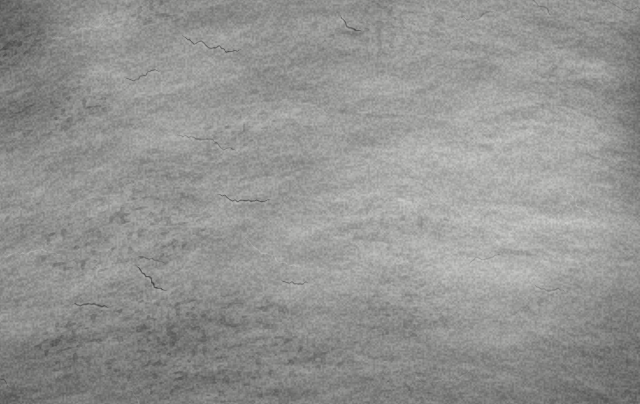
Give the GLSL for this texture, as a WebGL 1 fragment shader.

```glsl
precision highp float;
// Grey cleft slate: layered relief under a soft glow, with fine grain, pits and short cracks.
uniform vec2 u_resolution;

const float BASE_GREY = 0.56;
const vec3 STONE_TINT = vec3(1.0, 1.003, 0.992);
const vec2 LIGHT_DIR = vec2(-0.28, 0.96);
const float LIGHT_STEP = 0.004;
const float RELIEF_CONTRAST = 0.024;
const float MOTTLE_CONTRAST = 0.10;
const float GRAIN_SCALE = 230.0;
const float GRAIN_CONTRAST = 0.11;
const float PIT_SCALE = 120.0;
const float PIT_DEPTH = 0.09;
const float CRACK_CELL = 0.17;
const float CRACK_WIDTH = 0.0024;
const float CRACK_DEPTH = 0.25;
const float VEIN_CELL = 0.23;
const float VEIN_CONTRAST = 0.06;

vec2 hash2(vec2 p) {
  vec3 h = fract(vec3(p.xyx) * vec3(0.1031, 0.1030, 0.0973));
  h += dot(h, h.yzx + 33.33);
  return fract((h.xx + h.yz) * h.zy);
}

float valueNoise(vec2 p) {
  vec2 i = floor(p), f = fract(p);
  f = f * f * (3.0 - 2.0 * f);
  float low = mix(hash2(i).x, hash2(i + vec2(1.0, 0.0)).x, f.x);
  float high = mix(hash2(i + vec2(0.0, 1.0)).x, hash2(i + 1.0).x, f.x);
  return mix(low, high, f.y);
}

// Distance to the nearest scattered point: facets with crisp creases.
float cellular(vec2 p) {
  vec2 i = floor(p), f = fract(p);
  float nearest = 4.0;
  for (int y = -1; y <= 1; y++) {
    for (int x = -1; x <= 1; x++) {
      vec2 cell = vec2(float(x), float(y));
      vec2 d = cell + hash2(i + cell + 71.0) - f;
      nearest = min(nearest, dot(d, d));
    }
  }
  return sqrt(nearest);
}

// Ridges rise to the right on the left side and fall on the right side.
vec2 grainSpace(vec2 p) {
  vec2 q = vec2(p.x, p.y - 0.30 * p.x + 0.17 * p.x * p.x);
  q += 0.035 * (vec2(valueNoise(p * 6.0), valueNoise(p * 6.0 + 19.0)) - 0.5);
  return q;
}

float reliefHeight(vec2 p) {
  vec2 q = grainSpace(p);
  float height = 0.045 * cellular(q * vec2(4.5, 9.5));
  float freq = 5.0;
  for (int i = 0; i < 6; i++) {
    height += valueNoise(q * freq * vec2(0.5, 1.0) + float(i) * 13.7) / freq;
    freq *= 2.0;
  }
  return height;
}

// x: dark fissure, y: pale lip just below it.
vec2 cracks(vec2 p, float cellSize, float seed, float rarity) {
  float soft = 0.7 / u_resolution.y;
  vec2 home = floor(p / cellSize), result = vec2(0.0);
  for (int y = -1; y <= 1; y++) {
    for (int x = -1; x <= 1; x++) {
      vec2 id = home + vec2(float(x), float(y));
      vec2 place = hash2(id + seed), form = hash2(id + seed + 37.0);
      vec2 rank = hash2(id + seed + 83.0);
      float angle = mix(-0.75, 0.35, form.x);
      float reach = cellSize * mix(0.2, 0.5, form.y);
      vec2 d = p - (id + place) * cellSize;
      vec2 q = vec2(cos(angle) * d.x + sin(angle) * d.y, cos(angle) * d.y - sin(angle) * d.x);
      float along = q.x / reach;
      float taper = max(0.0, 1.0 - along * along);
      float path = (rank.y - 0.4) * 0.5 * reach * along * along;
      path += 0.016 * (valueNoise(vec2(q.x * 45.0, place.x * 90.0)) - 0.5);
      path += 0.006 * (valueNoise(vec2(q.x * 150.0, place.y * 90.0)) - 0.5);
      float width = CRACK_WIDTH * taper * (0.3 + valueNoise(vec2(q.x * 60.0, rank.x * 50.0)));
      float strength = smoothstep(rarity, 1.0, rank.x) * smoothstep(0.0, 0.4, taper);
      float gap = q.y - path;
      float fissure = 1.0 - smoothstep(0.0, width + soft, abs(gap));
      float lip = 1.0 - smoothstep(0.0, 0.004, abs(gap + 0.005));
      result = max(result, strength * vec2(fissure, lip));
    }
  }
  return result;
}

float spot(vec2 uv, vec2 centre, vec2 radius) {
  vec2 d = (uv - centre) / radius;
  return exp(-dot(d, d));
}

// Broad glow right of centre, with dim corners, foot and right edge.
float broadLight(vec2 uv) {
  float light = 0.145 * spot(uv, vec2(0.77, 0.47), vec2(0.38, 0.37));
  light += 0.05 * spot(uv, vec2(0.16, 0.79), vec2(0.09, 0.10));
  light -= 0.16 * spot(uv, vec2(0.0, 0.96), vec2(0.11, 0.24));
  light -= 0.16 * spot(uv, vec2(1.01, 0.70), vec2(0.05, 0.25));
  light -= 0.09 * spot(uv, vec2(1.0, 0.12), vec2(0.13, 0.30));
  return light - 0.09 * (1.0 - smoothstep(0.0, 0.36, uv.y));
}

void main() {
  vec2 uv = gl_FragCoord.xy / u_resolution;
  vec2 p = gl_FragCoord.xy / u_resolution.y;
  vec2 q = grainSpace(p);
  float grey = BASE_GREY + broadLight(uv);

  // Side-lit relief and soft mottling
  float slope = (reliefHeight(p) - reliefHeight(p + LIGHT_DIR * LIGHT_STEP)) / LIGHT_STEP;
  grey += RELIEF_CONTRAST * slope;
  float mottle = 0.6 * valueNoise(q * vec2(4.0, 7.0)) + 0.4 * valueNoise(q * vec2(11.0, 20.0));
  grey += MOTTLE_CONTRAST * (mottle - 0.5);

  // Fine grain, and pits gathered mostly on the left
  grey += GRAIN_CONTRAST * (valueNoise(p * GRAIN_SCALE) - 0.5);
  float pitArea = smoothstep(0.4, 0.75, valueNoise(q * vec2(5.0, 9.0) + 41.0)) * mix(1.0, 0.35, uv.x);
  grey -= PIT_DEPTH * pitArea * smoothstep(0.6, 0.85, valueNoise(q * PIT_SCALE * vec2(0.6, 1.0)));

  // Dark cracks with lit lips, then faint pale veins
  vec2 crack = cracks(p, CRACK_CELL, 5.0, 0.52) * mix(1.0, 0.45, smoothstep(0.4, 0.75, uv.x));
  grey += 0.05 * crack.y - CRACK_DEPTH * crack.x;
  grey += VEIN_CONTRAST * cracks(p, VEIN_CELL, 211.0, 0.3).x;

  gl_FragColor = vec4(clamp(grey, 0.0, 1.0) * STONE_TINT, 1.0);
}
```
